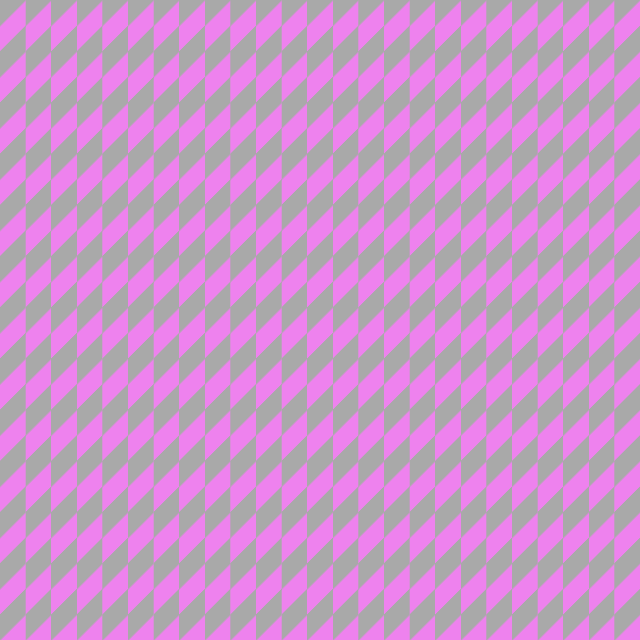
Write a Shadertoy shader that draws this pattern.

```glsl
// Violet and grey slanted parallelograms in 25 staggered vertical columns.

// Violet coverage at p (in column widths), using the slant of one column.
float slantedBand(vec2 p, float column, float pixel) {
    float slope = p.x - column - p.y + 25.0;
    float phase = mod(slope - 0.5, 2.0) + 0.5;
    // The upper edge fades in slightly; the lower edge is crisp.
    float upper = clamp((phase - 1.0 + 0.5 * pixel) / (0.06 + pixel), 0.0, 1.0);
    float lower = clamp((phase - 2.0) / pixel + 0.5, 0.0, 1.0);
    return upper * (1.0 - lower);
}

void mainImage(out vec4 fragColor, in vec2 fragCoord) {
    float pixel = 25.0 / iResolution.y;
    vec2 p = fragCoord * pixel;

    // Blend the two columns that meet at the nearest vertical seam.
    float seam = floor(p.x + 0.5);
    float side = clamp((p.x - seam) / (0.5 * pixel) + 0.5, 0.0, 1.0);
    float violetAmount = mix(slantedBand(p, seam - 1.0, pixel),
                             slantedBand(p, seam, pixel), side);

    vec3 grey = vec3(0.663);
    vec3 violet = vec3(0.933, 0.51, 0.933);
    fragColor = vec4(mix(grey, violet, violetAmount), 1.0);
}
```
